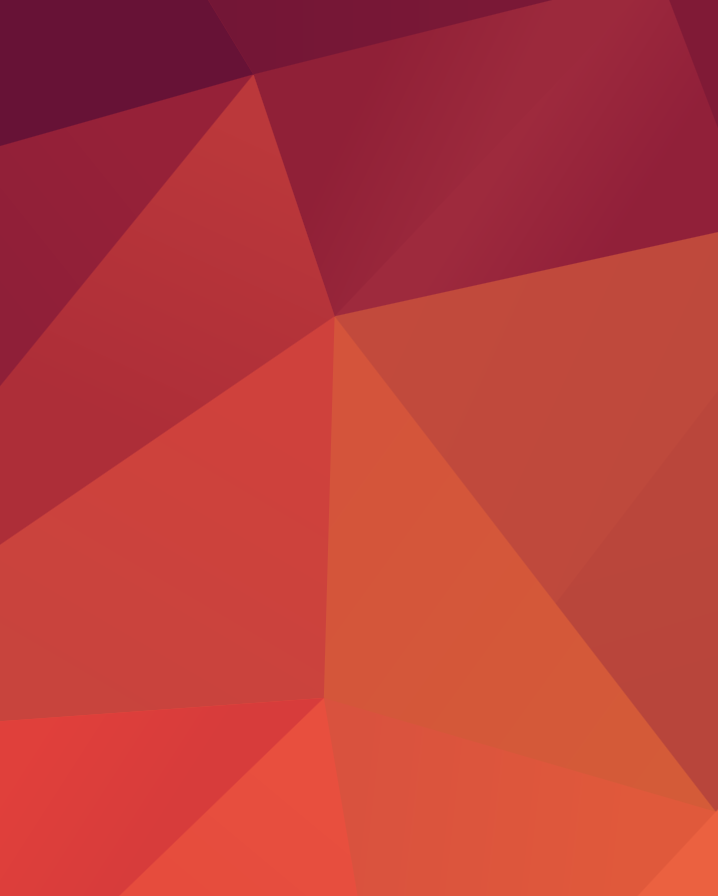
This background is drawn by a Shadertoy shader. Its source:

```glsl
// Low-poly backdrop: broad shaded facets from plum at the top to orange below.

// Shared corners of the facets, in canvas units
#define APEX   vec2(0.353, 0.917)
#define HUB    vec2(0.466, 0.647)
#define KNEE   vec2(0.451, 0.221)
#define CORNER vec2(0.997, 0.094)
#define LEFT_A vec2(0.0, 0.837)
#define LEFT_B vec2(0.0, 0.569)
#define LEFT_C vec2(0.0, 0.392)
#define LEFT_D vec2(0.0, 0.195)
#define RIDGE  vec2(0.290, 1.0)
#define FOLD   vec2(0.884, 1.0)

// Smooth coverage of the half-plane to the left of the line a -> b
float leftOf(vec2 p, vec2 a, vec2 b) {
    vec2 along = b - a, rel = p - a;
    float d = along.x * rel.y - along.y * rel.x;
    return clamp(d / fwidth(d) + 0.5, 0.0, 1.0);
}

// Linear gradient from colour ca at a to colour cb at b
vec3 ramp(vec2 p, vec2 a, vec2 b, vec3 ca, vec3 cb) {
    vec2 axis = b - a;
    return mix(ca, cb, clamp(dot(p - a, axis) / dot(axis, axis), 0.0, 1.0));
}

void mainImage(out vec4 fragColor, in vec2 fragCoord) {
    vec2 p = fragCoord / iResolution.xy;

    // Right side: rust facet with a faint darker fold
    vec3 rust = ramp(p, vec2(0.55, 0.65), vec2(0.9, 0.45),
                     vec3(0.76, 0.29, 0.235), vec3(0.745, 0.285, 0.235));
    vec3 rustShade = ramp(p, vec2(0.9, 0.45), vec2(0.97, 0.15),
                          vec3(0.73, 0.275, 0.23), vec3(0.72, 0.27, 0.23));
    vec3 col = mix(rust, rustShade, leftOf(p, vec2(1.0, 0.564), vec2(0.78, 0.333)));

    // Centre: orange facet, then the strip and corner beneath it
    vec3 orange = ramp(p, vec2(0.5, 0.5), vec2(0.9, 0.14),
                       vec3(0.83, 0.33, 0.23), vec3(0.83, 0.355, 0.22));
    col = mix(col, orange, leftOf(p, CORNER, HUB));
    vec3 strip = ramp(p, vec2(0.47, 0.12), vec2(0.9, 0.06),
                      vec3(0.85, 0.32, 0.245), vec3(0.88, 0.35, 0.23));
    col = mix(col, strip, leftOf(p, CORNER, KNEE));
    col = mix(col, vec3(0.92, 0.38, 0.25), leftOf(p, CORNER, vec2(0.888, 0.0)));

    // Lower left: red facet and the two bright ones under it
    vec3 red = ramp(p, vec2(0.35, 0.52), vec2(0.2, 0.2),
                    vec3(0.81, 0.255, 0.235), vec3(0.785, 0.265, 0.24));
    col = mix(col, red, leftOf(p, KNEE, HUB));
    float belowKnee = leftOf(p, KNEE, LEFT_D);
    vec3 coral = ramp(p, vec2(0.4, 0.15), vec2(0.3, 0.0),
                      vec3(0.91, 0.31, 0.245), vec3(0.90, 0.30, 0.24));
    col = mix(col, coral, min(belowKnee, leftOf(p, vec2(0.498, 0.0), KNEE)));
    vec3 scarlet = ramp(p, vec2(0.05, 0.18), vec2(0.2, 0.06),
                        vec3(0.88, 0.25, 0.23), vec3(0.845, 0.235, 0.23));
    col = mix(col, scarlet, min(belowKnee, leftOf(p, vec2(0.166, 0.0), KNEE)));

    // Upper left: crimson facet and the darker wedge above it
    vec3 crimson = ramp(p, vec2(0.33, 0.87), vec2(0.2, 0.52),
                        vec3(0.735, 0.22, 0.23), vec3(0.68, 0.18, 0.22));
    col = mix(col, crimson, min(leftOf(p, LEFT_C, HUB), leftOf(p, HUB, APEX)));
    vec3 wine = ramp(p, vec2(0.2, 0.85), vec2(0.0, 0.65),
                     vec3(0.59, 0.13, 0.22), vec3(0.56, 0.12, 0.22));
    col = mix(col, wine, leftOf(p, LEFT_B, APEX));

    // Upper right: two maroon facets, lightest along their common fold
    vec3 maroon = ramp(p, vec2(0.5, 0.89), vec2(0.65, 0.80),
                       vec3(0.565, 0.125, 0.215), vec3(0.61, 0.16, 0.235));
    vec3 berry = ramp(p, vec2(0.72, 0.85), vec2(0.86, 0.74),
                      vec3(0.62, 0.165, 0.24), vec3(0.57, 0.125, 0.225));
    vec3 upper = mix(berry, maroon, leftOf(p, HUB, FOLD));
    col = mix(col, upper, min(leftOf(p, HUB, vec2(1.0, 0.741)), leftOf(p, APEX, HUB)));
    col = mix(col, vec3(0.50, 0.10, 0.21), leftOf(p, vec2(0.932, 1.0), vec2(1.0, 0.857)));

    // Top: plum facets meeting at the ridge
    vec3 plum = ramp(p, RIDGE, vec2(0.7, 1.0),
                     vec3(0.45, 0.085, 0.21), vec3(0.48, 0.095, 0.21));
    col = mix(col, plum, min(leftOf(p, APEX, vec2(0.769, 1.0)), leftOf(p, RIDGE, APEX)));
    col = mix(col, vec3(0.405, 0.07, 0.21), min(leftOf(p, LEFT_A, APEX), leftOf(p, APEX, RIDGE)));

    fragColor = vec4(col, 1.0);
}
```
